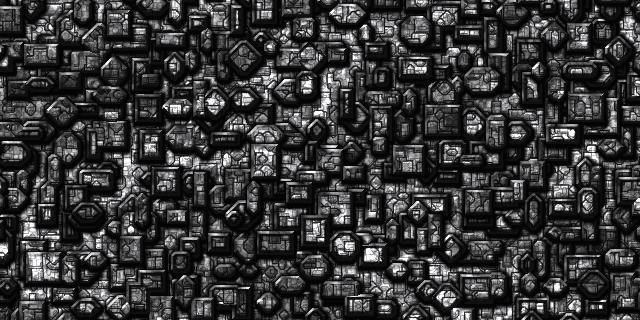
This texture is drawn by a Shadertoy shader. Its source:

```glsl
// Dark machine hull: terraces of fused chamfered metal plates with lit rims and deep gaps.
// A cellular search merges plates of equal level into stepped outlines; finer
// searches engrave the panel seams, and layered sines add grime and scratches.

struct Plate {
    float edge;    // distance inward from the plate's own border
    float cover;   // distance to the shadow caster above
    vec2 normal;   // outward direction of the nearest border
    float id;      // random value of the plate
};

vec4 hash4(vec2 p) {
    vec4 n = vec4(dot(p, vec2(127.1, 311.7)), dot(p, vec2(269.5, 183.3)),
                  dot(p, vec2(419.2, 371.9)), dot(p, vec2(87.3, 241.1)));
    return fract(sin(n) * 43758.5);
}

// Signed distance to a chamfered box (x) and its outward normal (yz)
vec3 chamferBox(vec2 p, vec2 halfSize, float chamfer) {
    vec2 q = abs(p) - halfSize;
    float diagonal = (q.x + q.y + chamfer) * 0.7071;
    float d = max(max(q.x, q.y), diagonal);
    vec2 n = d == diagonal ? vec2(0.7071) : (q.x > q.y ? vec2(1, 0) : vec2(0, 1));
    return vec3(d, n * sign(p));
}

vec3 cellBox(vec2 p, vec2 cell, vec4 h) {
    vec4 shape = hash4(cell + 57.0);
    vec2 halfSize = mix(vec2(0.24), vec2(0.72), shape.xy);
    float chamfer = min(halfSize.x, halfSize.y) * 0.85 * smoothstep(0.25, 0.8, shape.z);
    return chamferBox(p - cell - h.xy, halfSize, chamfer);
}

Plate topPlate(vec2 p, float levels, vec2 shadowShift) {
    vec2 home = floor(p);
    Plate top = Plate(1.0, 1.0, vec2(0), 0.6);
    float highest = -1.0;
    // Fuse the plates of the highest level that contains the point
    for (int i = 0; i < 9; i++) {
        vec2 cell = home + vec2(i % 3 - 1, i / 3 - 1);
        vec4 h = hash4(cell);
        float level = floor(h.z * levels);
        vec3 box = cellBox(p, cell, h);
        if (box.x < 0.0 && (level > highest || (level == highest && -box.x > top.edge))) {
            highest = level;
            top = Plate(-box.x, 1.0, box.yz, h.w);
        }
    }
    // Measure the gap to everything above it
    for (int i = 0; i < 9; i++) {
        vec2 cell = home + vec2(i % 3 - 1, i / 3 - 1);
        vec4 h = hash4(cell);
        if (floor(h.z * levels) > highest)
            top.cover = min(top.cover, cellBox(p + shadowShift, cell, h).x);
    }
    return top;
}

// Layered, warped sines in about -1..1
float grime(vec2 p) {
    float sum = 0.0, weight = 0.5;
    for (int i = 0; i < 5; i++) {
        p = mat2(0.8, 0.6, -0.6, 0.8) * p * 1.7 + 3.1;
        p += 0.7 * sin(p.yx * 0.8);
        sum += weight * sin(p.x) * sin(p.y);
        weight *= 0.8;
    }
    return sum;
}

void mainImage(out vec4 fragColor, in vec2 fragCoord) {
    vec2 p = fragCoord / iResolution.y;
    float pixel = 1.0 / iResolution.y;
    vec2 light = normalize(vec2(-0.45, 1.0));

    Plate slab = topPlate(p * 12.0, 5.0, light * 0.07);
    Plate panel = topPlate(p * 25.0 + floor(slab.id * 90.0) * 1.37, 6.0, vec2(0));
    Plate tile = topPlate(p * 48.0 + floor(panel.id * 90.0) * 1.71, 9.0, vec2(0));
    float dirt = grime(p * 32.0);
    float scratches = grime(p.yx * vec2(75.0, 60.0) + 9.0);

    // Base metal, varied per plate and by region
    float tone = 0.74 * mix(0.5, 1.15, slab.id) * mix(0.62, 1.25, panel.id);
    tone *= mix(0.75, 1.25, tile.id) * (1.0 + 0.35 * dirt + 0.3 * scratches);
    tone *= 1.0 + 0.3 * sin(p.x * 5.0 + 2.0 * sin(p.y * 4.0)) * sin(p.y * 6.0 + 1.0);

    // Engraved seams with thin lit lips
    float seam = min(panel.edge, panel.cover);
    float fineSeam = min(tile.edge, tile.cover);
    float lip = 1.0 - smoothstep(0.0, 0.09, abs(panel.edge - 0.14));
    tone *= 1.0 + 0.6 * lip * dot(panel.normal, light);
    tone *= mix(0.15, 1.0, smoothstep(0.0, 0.04 + 20.0 * pixel, seam));
    tone *= mix(0.55, 1.0, smoothstep(0.0, 0.06 + 30.0 * pixel, fineSeam));

    // Sunken channel inside some rims, soft hollow inside the others
    float channel = 1.0 - smoothstep(0.17, 0.24, slab.edge);
    tone *= 1.0 - 0.85 * channel * step(0.6, fract(slab.id * 7.0));
    tone *= mix(0.6, 1.0, smoothstep(0.08, 0.28, slab.edge));

    // Shadow below higher plates
    tone *= smoothstep(0.03, 0.24, slab.cover);

    // Bevelled rim, bright where it faces the light
    float facing = max(dot(slab.normal, light), 0.0);
    float streak = 0.65 + 0.35 * sin(p.x * 70.0 + 3.0 * sin(p.y * 45.0)) + 0.35 * dirt;
    float rim = 0.05 + 0.95 * facing * streak * mix(0.35, 1.1, panel.id);
    rim *= smoothstep(0.0, 0.1, slab.cover);
    tone = mix(rim, tone, smoothstep(0.09, 0.09 + 11.0 * pixel, slab.edge));
    tone *= smoothstep(0.0, 11.0 * pixel, slab.edge);

    tone = clamp(tone, 0.0, 1.0);
    fragColor = vec4(vec3(0.015) + tone * vec3(0.98, 0.98, 1.0), 1.0);
}
```
